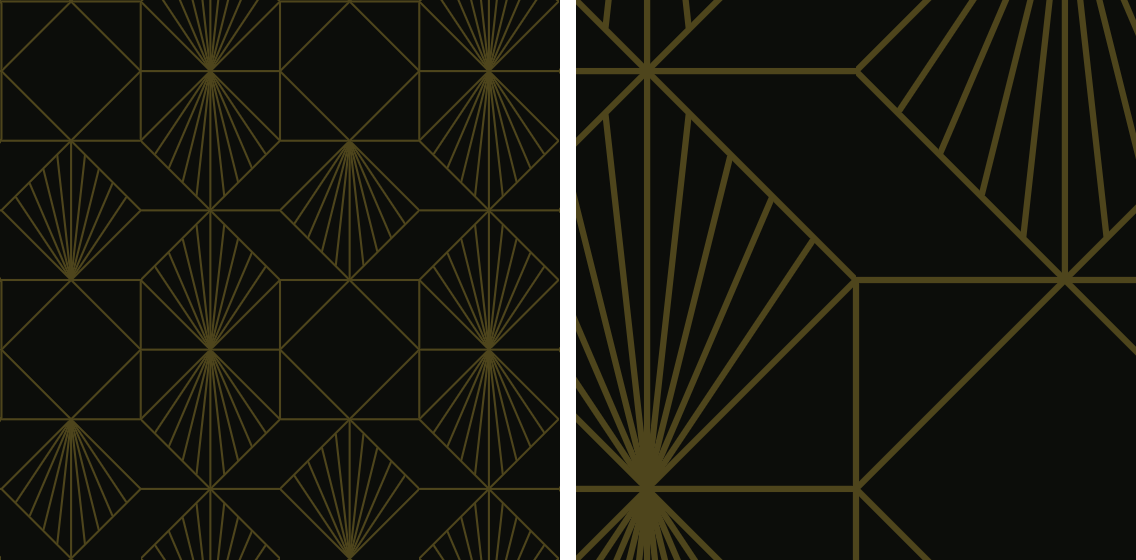
Left, the full canvas; right, a detail of the centre.
This pattern is drawn by a Shadertoy shader. Its source:

```glsl
const float CELLS = 4.0;          // diamonds across and down
const float CELL_SIZE = 0.2487;   // share of the canvas per diamond
const float MARGIN = 0.0026;      // inset at the left and top
const float HALF_LINE = 0.0075;   // in cell units
const int RAY_PAIRS = 4;
const vec3 BACKGROUND = vec3(0.047, 0.05, 0.04);
const vec3 GOLD = vec3(0.305, 0.272, 0.108);

float segmentDistance(vec2 p, vec2 a, vec2 b) {
    vec2 ab = b - a;
    return length(p - a - ab * clamp(dot(p - a, ab) / dot(ab, ab), 0.0, 1.0));
}

float boxDistance(vec2 p, float halfSize) {
    vec2 q = abs(p) - halfSize;
    return length(max(q, 0.0)) + min(max(q.x, q.y), 0.0);
}

float diamondOutline(vec2 p, float radius) {
    return abs(abs(p.x) + abs(p.y) - radius) * 0.70711;
}

// Rays from the apex at (0, -0.5) to evenly spaced points on the far edges
float fanDistance(vec2 p) {
    p.x = abs(p.x);
    float d = 1.0;
    for (int i = 0; i <= RAY_PAIRS; i++) {
        float x = 0.5 * float(i) / float(RAY_PAIRS + 1);
        d = min(d, segmentDistance(p, vec2(0.0, -0.5), vec2(x, 0.5 - x)));
    }
    return d;
}

// Frames around every second cell, kept inside the grid
float frameOutline(vec2 grid) {
    vec2 index = clamp(floor(grid * 0.5 + 0.25), 0.0, CELLS * 0.5 - 1.0);
    return abs(boxDistance(grid - 2.0 * index - 0.5, 0.5));
}

float latticeDistance(vec2 grid) {
    float column = floor(grid.x);
    float oddColumn = mod(column, 2.0);

    // Odd columns are shifted by half a cell
    float y = grid.y + 0.5 * oddColumn;
    float row = floor(y);
    float oddRow = mod(row, 2.0);
    vec2 local = vec2(grid.x - column, y - row) - 0.5;

    float d = min(diamondOutline(local, 0.5), frameOutline(grid));
    if (oddColumn > 0.5) d = min(d, 0.5 - abs(local.y));

    // Fans face each other in odd columns and alternate in even ones
    if (oddColumn + oddRow > 0.5) {
        float alternate = mod(floor(row * 0.5) + floor(column * 0.5), 2.0);
        float apexOnTop = mix(alternate, oddRow, oddColumn);
        local.y *= 2.0 * apexOnTop - 1.0;
        d = min(d, fanDistance(local));
    }
    return d;
}

void mainImage(out vec4 fragColor, in vec2 fragCoord) {
    float canvas = min(iResolution.x, iResolution.y);
    vec2 uv = vec2(fragCoord.x, iResolution.y - fragCoord.y) / canvas;
    vec2 grid = (uv - MARGIN) / CELL_SIZE;
    float pixel = 1.0 / (canvas * CELL_SIZE);

    float ink = clamp(0.5 + (HALF_LINE - latticeDistance(grid)) / pixel, 0.0, 1.0);
    fragColor = vec4(mix(BACKGROUND, GOLD, ink), 1.0);
}
```
